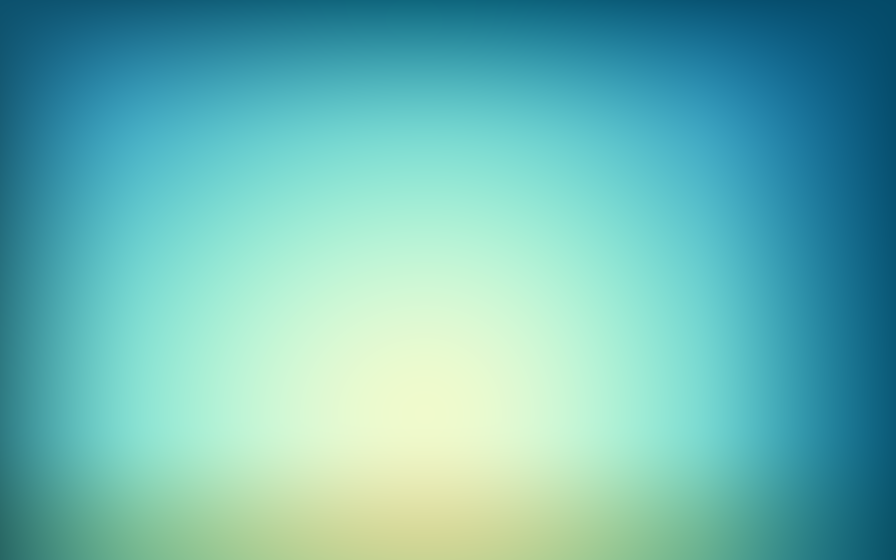
Write a Shadertoy shader that draws this background.

```glsl
// A soft cream glow low on the canvas that fades through mint to deep blue.
// One radial falloff per colour channel makes the glow; shaded borders
// and a warm band along the bottom then tint it by multiplication.

// Shade that is 1 on a border and eases to 0 at the given width.
float borderShade(float dist, float width, float power) {
    return pow(clamp(1.0 - dist / width, 0.0, 1.0), power);
}

// Glow colour by radius: red falls first, then green, then blue.
vec3 glowColour(float radius) {
    vec3 falloff = exp(-pow(vec3(radius), vec3(2.0, 3.5, 4.0)) / vec3(0.34, 0.312, 0.6));
    vec3 deepBlue = vec3(0.04, 0.45, 0.61);
    vec3 paleMint = vec3(0.94, 0.98, 0.843);
    vec3 colour = mix(deepBlue, paleMint, falloff);
    colour.b -= 0.043 * exp(-radius * radius / 0.03); // creamy core
    return colour;
}

void mainImage(out vec4 fragColor, in vec2 fragCoord) {
    vec2 pos = fragCoord / iResolution.y;
    float aspect = iResolution.x / iResolution.y;

    // Glow, stretched a little towards the left
    vec2 offset = pos - vec2(0.475 * aspect, 0.26);
    offset.x *= offset.x < 0.0 ? 0.87 : 1.0;
    float radius = length(offset);
    vec3 colour = glowColour(radius);

    // Warm band along the bottom, weaker far from the glow
    float warmth = 1.0 - smoothstep(0.0, 0.25, pos.y);
    warmth *= 1.0 - 0.6 * smoothstep(0.5, 0.9, radius);
    colour *= mix(vec3(1.0), vec3(1.01, 0.86, 0.69), warmth);

    // Shaded borders; the strongest shade rules in the corners
    float left = borderShade(pos.x, 0.28, 2.0);
    float right = borderShade(aspect - pos.x, 0.36, 1.6);
    float top = borderShade(1.0 - pos.y, 0.28, 2.0);
    float shade = 1.0 - (1.0 - left) * (1.0 - right) * (1.0 - top);
    vec3 shadeTint = mix(vec3(0.62, 0.68, 0.65), vec3(0.25, 0.64, 0.65),
                         smoothstep(0.0, 0.9 * aspect, pos.x + 0.5 * top));
    colour *= mix(vec3(1.0), shadeTint, shade);

    fragColor = vec4(clamp(colour, 0.0, 1.0), 1.0);
}
```
